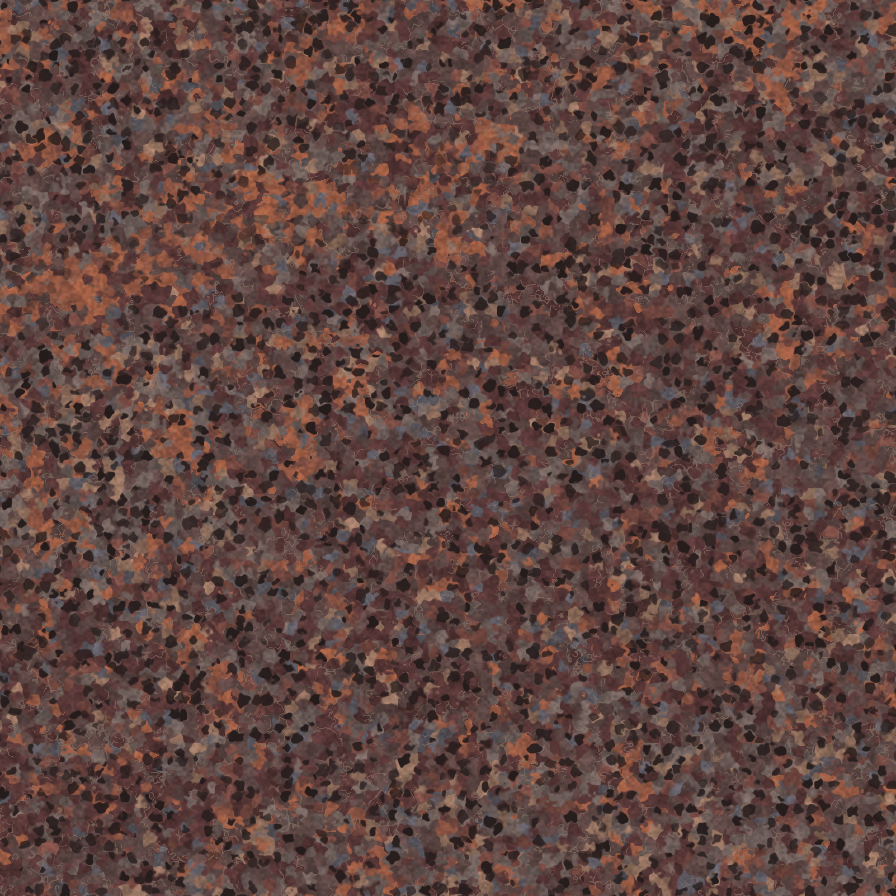
This texture is drawn by a Shadertoy shader. Its source:

```glsl
// Polished red-brown granite: soft Voronoi mineral grains, rounded dark mica,
// pale hairline seams and a diagonal orange vein. Broad noise zones decide
// which minerals are common in each part of the slab.

const float GRAIN_SCALE = 88.0;    // mineral grains across the canvas
const float MICA_SCALE  = 76.0;    // cells that may hold a dark grain
const float SEAM_SCALE  = 60.0;    // cells outlined by pale seams
const float GRAIN_EDGE  = 15.0;    // higher gives harder grain borders
const float MICA_SHARE  = 0.36;    // part of the cells with a dark grain
const float SPECKLE     = 0.42;    // contrast of the finest mottling

const vec3 MAROON = vec3(0.33, 0.205, 0.205);
const vec3 UMBER  = vec3(0.355, 0.27, 0.26);
const vec3 GRAY   = vec3(0.42, 0.36, 0.345);
const vec3 SLATE  = vec3(0.35, 0.335, 0.365);
const vec3 RUST   = vec3(0.44, 0.275, 0.245);
const vec3 TAN    = vec3(0.56, 0.43, 0.36);
const vec3 ORANGE = vec3(0.65, 0.38, 0.27);
const vec3 MICA   = vec3(0.14, 0.105, 0.105);
const vec3 SEAM   = vec3(0.55, 0.465, 0.41);

float hash(vec2 p) {
    return fract(sin(dot(p, vec2(127.1, 311.7))) * 43758.5453);
}

vec2 hash2(vec2 p) {
    return vec2(hash(p), hash(p + 57.3));
}

float noise(vec2 p) {
    vec2 i = floor(p), f = fract(p);
    f = f * f * (3.0 - 2.0 * f);
    return mix(mix(hash(i), hash(i + vec2(1, 0)), f.x),
               mix(hash(i + vec2(0, 1)), hash(i + vec2(1, 1)), f.x), f.y);
}

float fbm(vec2 p) {
    float sum = 0.0, amp = 0.5;
    for (int i = 0; i < 4; i++) {
        sum += amp * noise(p);
        p = mat2(1.6, 1.2, -1.2, 1.6) * p + 7.1;
        amp *= 0.5;
    }
    return sum / 0.9375;
}

// Picks a mineral; warmth shifts the mix from maroon to gray and tan.
vec3 mineral(vec2 id, float warmth, float orange) {
    if (hash(id + 3.7) < orange) return mix(RUST, ORANGE, 0.35 + 0.65 * hash(id + 9.1));
    float pick = hash(id + 21.4);
    float maroonEnd = mix(0.42, 0.13, warmth);
    float umberEnd = maroonEnd + 0.34;
    float rustEnd = umberEnd + 0.09;
    float slateEnd = rustEnd + 0.06;
    float grayEnd = mix(0.97, 0.87, warmth);
    vec3 color = pick < maroonEnd ? MAROON
               : pick < umberEnd ? UMBER
               : pick < rustEnd ? RUST
               : pick < slateEnd ? SLATE
               : pick < grayEnd ? GRAY : TAN;
    return color * (0.86 + 0.28 * hash(id + 33.8));
}

// Voronoi grains, blended only close to their borders.
vec3 grains(vec2 p, float warmth, float orange) {
    vec3 sum = vec3(0.0);
    float total = 0.0;
    for (int y = -1; y <= 1; y++)
    for (int x = -1; x <= 1; x++) {
        vec2 id = floor(p) + vec2(x, y);
        vec2 d = id + 0.1 + 0.8 * hash2(id) - p;
        float weight = exp(-GRAIN_EDGE * dot(d, d));
        sum += weight * mineral(id, warmth, orange);
        total += weight;
    }
    return sum / total;
}

// x: coverage by rounded dark grains, y: gap between the two nearest centers.
vec2 micaAndGap(vec2 p) {
    float cover = 0.0, near = 8.0, second = 8.0;
    for (int y = -1; y <= 1; y++)
    for (int x = -1; x <= 1; x++) {
        vec2 id = floor(p) + vec2(x, y);
        float d = length(id + 0.15 + 0.7 * hash2(id + 80.0) - p);
        float radius = mix(0.22, 0.52, hash(id + 14.2));
        float present = step(hash(id + 5.5), MICA_SHARE) * mix(0.65, 1.0, hash(id + 6.6));
        cover = max(cover, present * (1.0 - smoothstep(radius - 0.09, radius + 0.09, d)));
        second = min(second, max(near, d));
        near = min(near, d);
    }
    return vec2(cover, second - near);
}

void mainImage(out vec4 fragColor, in vec2 fragCoord) {
    vec2 uv = fragCoord / iResolution.xy;

    // Broad zones: a rising maroon belt, warm patches and the orange vein
    float belt = exp(-pow((uv.y - 0.1 - 0.48 * uv.x) / 0.2, 2.0));
    float cloud = fbm(vec2(uv.x + 0.4 * uv.y, uv.y - 0.35 * uv.x) * vec2(5.0, 8.0));
    float warmth = clamp(0.72 - 0.55 * belt + 1.5 * (cloud - 0.5), 0.0, 1.0);
    float veinLine = uv.y - 0.68 - 0.28 * uv.x + 0.14 * (fbm(uv * 9.0 + 4.0) - 0.5);
    float vein = exp(-pow(veinLine / 0.042, 2.0)) * (1.0 - smoothstep(0.4, 0.65, uv.x));
    float patches = smoothstep(0.52, 0.76, fbm(uv * 24.0 + 31.0));
    float orange = 0.025 + patches * (0.12 + 0.6 * warmth) + 0.55 * vein;

    // Grains with ragged borders
    vec2 ragged = vec2(noise(uv * 190.0), noise(uv * 190.0 + 40.0)) - 0.5;
    vec3 color = grains(uv * GRAIN_SCALE + 0.75 * ragged, warmth, orange);
    color *= 1.0 + SPECKLE * (0.6 * noise(uv * 310.0) + 0.4 * noise(uv * 150.0 + 9.0) - 0.5);

    // Broken pale seams, then dark mica on top
    float gap = micaAndGap(uv * SEAM_SCALE + 0.8 * ragged + 17.0).y;
    float broken = smoothstep(0.5, 0.75, noise(uv * 75.0 + 60.0));
    color = mix(color, SEAM, 0.6 * broken * (1.0 - smoothstep(0.02, 0.13, gap)));
    float mica = micaAndGap(uv * MICA_SCALE + 0.5 * ragged).x;
    color = mix(color, MICA, mica * (1.0 - 0.7 * vein));

    fragColor = vec4(color, 1.0);
}
```
